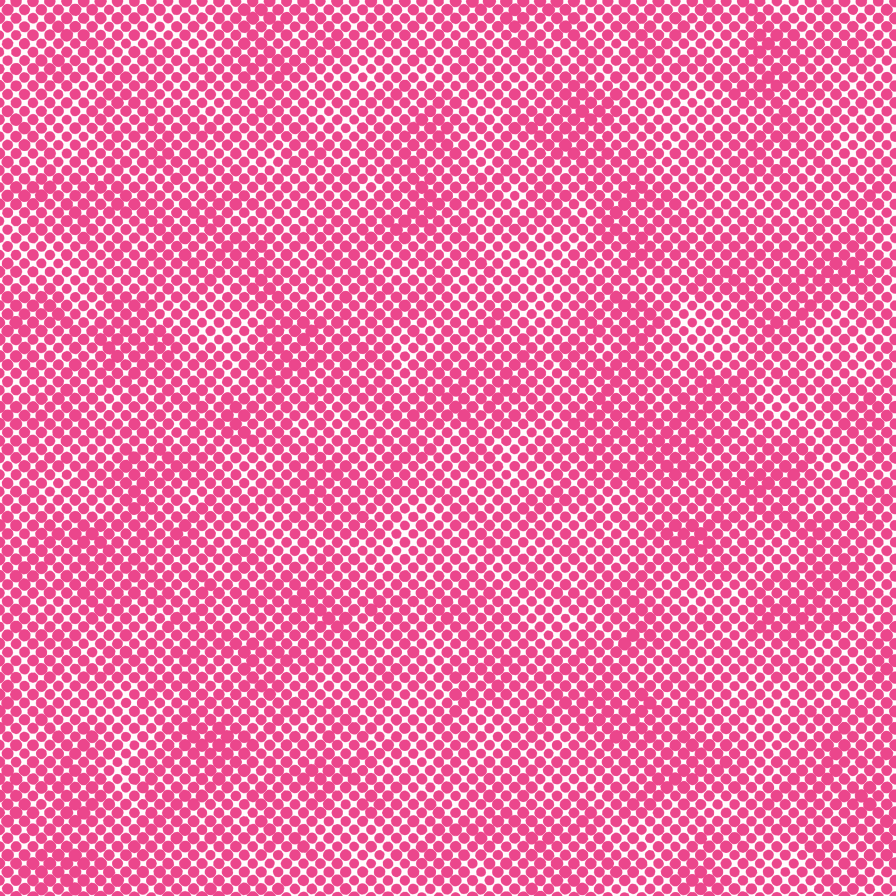
Reproduce this pattern procedurally as a Shadertoy shader.

```glsl
// Pink halftone: round ink dots on a diagonal lattice over near-white paper.
// Dot sizes follow a soft cloudy tone plus a per-dot random change, so
// neighbours merge in dark patches and leave small star-shaped gaps.

#define REPEATS 53.0      // dot pitches across and down
#define PHASE vec2(0.05, 0.08)
#define DOT_RADIUS 0.341  // mean radius, in pitches
#define TONE_SWING 0.085  // radius change from the cloudy tone
#define DOT_SWING 0.065   // radius change from dot to dot
#define TONE_SCALE 0.24   // cloud frequency, per pitch
#define EDGE_WOBBLE 0.026 // roughness of the ink edge
#define INK vec3(0.922, 0.275, 0.550)
#define PAPER vec3(1.0, 0.988, 0.994)

float hash(vec2 p) {
    return fract(sin(dot(p, vec2(127.1, 311.7))) * 43758.5453);
}

float valueNoise(vec2 p) {
    vec2 cell = floor(p);
    vec2 f = fract(p);
    f = f * f * (3.0 - 2.0 * f);
    float low = mix(hash(cell), hash(cell + vec2(1.0, 0.0)), f.x);
    float high = mix(hash(cell + vec2(0.0, 1.0)), hash(cell + 1.0), f.x);
    return mix(low, high, f.y);
}

// Cloudy tone centred on zero
float tone(vec2 p) {
    float broad = valueNoise(p * TONE_SCALE + 17.0);
    float fine = valueNoise(p * TONE_SCALE * 2.3 + 41.0);
    return mix(broad, fine, 0.4) - 0.5;
}

float dotRadius(vec2 id, vec2 centre) {
    return DOT_RADIUS + TONE_SWING * tone(centre)
         + DOT_SWING * (hash(id + 5.0) - 0.5);
}

// Signed distance to the nearest ink dot
float inkDistance(vec2 p) {
    // Every integer point of these diagonal axes holds one dot
    vec2 nearest = floor(vec2(p.x + p.y, p.x - p.y) + 0.5);
    float d = 1.0;
    for (int j = -1; j <= 1; j++) {
        for (int i = -1; i <= 1; i++) {
            vec2 id = nearest + vec2(i, j);
            vec2 centre = 0.5 * vec2(id.x + id.y, id.x - id.y);
            d = min(d, length(p - centre) - dotRadius(id, centre));
        }
    }
    return d;
}

void mainImage(out vec4 fragColor, in vec2 fragCoord) {
    float pixel = REPEATS / iResolution.y;
    vec2 p = fragCoord * pixel + PHASE;

    // Dots with a slightly rough edge
    float d = inkDistance(p);
    d += EDGE_WOBBLE * (valueNoise(p * 9.0) - 0.5);

    float ink = 1.0 - smoothstep(-0.75 * pixel, 0.75 * pixel, d);
    fragColor = vec4(mix(PAPER, INK, ink), 1.0);
}
```
